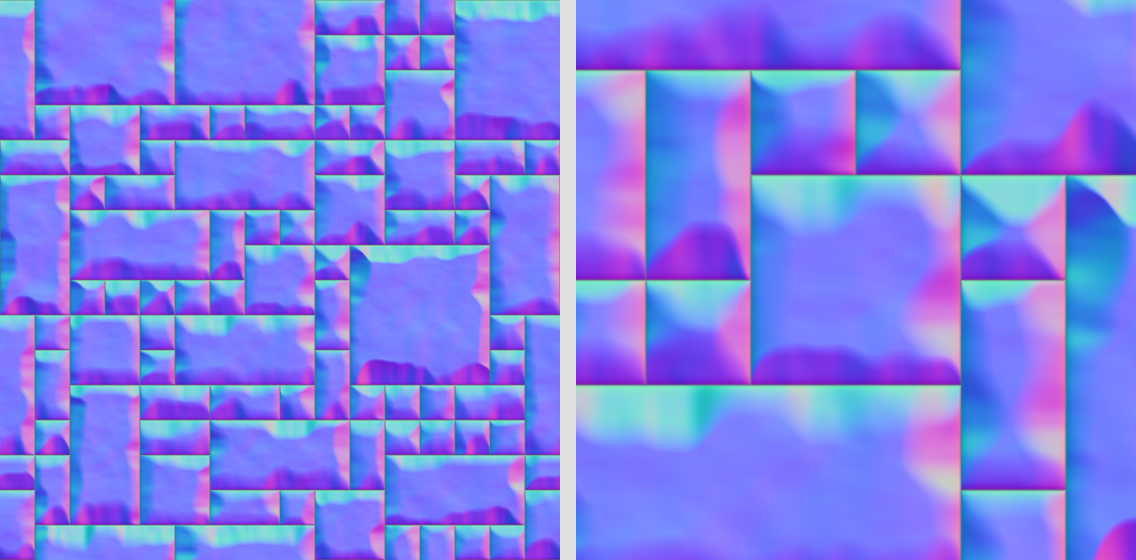
Left: the whole. Right: its middle third, enlarged.
Reproduce this texture map procedurally as a Shadertoy shader.

```glsl
// Tangent-space normal map of a wall of chiselled stones on a 16 x 16 cell grid.
// Stones are packed greedily from large to small; each gets a height field
// with ragged, bevelled edges, whose slope is turned into a normal colour.

float hash(vec2 p) {
    vec3 a = fract(p.xyx * vec3(0.1031, 0.1030, 0.0973));
    a += dot(a, a.yzx + 33.33);
    return fract((a.x + a.y) * a.z);
}

float noise(vec2 p) {
    vec2 i = floor(p), f = fract(p);
    f = f * f * f * (f * (f * 6.0 - 15.0) + 10.0);
    return mix(mix(hash(i), hash(i + vec2(1, 0)), f.x),
               mix(hash(i + vec2(0, 1)), hash(i + 1.0), f.x), f.y);
}

float softMin(float a, float b, float k) {
    float h = max(k - abs(a - b), 0.0) / k;
    return min(a, b) - h * h * k * 0.25;
}

// Finds the stone covering a cell: xy = cell offset inside it, zw = its size.
ivec4 findStone(ivec2 cell) {
    // Width, height and wanted number of each kind of stone
    ivec3 kinds[6] = ivec3[6](ivec3(4, 4, 4), ivec3(4, 2, 5), ivec3(2, 4, 4),
                              ivec3(2, 2, 15), ivec3(2, 1, 14), ivec3(1, 2, 10));
    uint rows[16];
    for (int i = 0; i < 16; i++) rows[i] = 0u;
    uint rng = 2917u;
    for (int k = 0; k < 6; k++) {
        ivec2 size = kinds[k].xy;
        int left = kinds[k].z;
        for (int t = 0; t < 120 && left > 0; t++) {
            rng = rng * 1664525u + 1013904223u;
            ivec2 corner = ivec2(int(rng >> 28), int((rng >> 24) & 15u));
            // Occupied columns as bits, wrapping round the canvas
            uint mask = ((1u << uint(size.x)) - 1u) << uint(corner.x);
            mask = (mask | (mask >> 16)) & 65535u;
            uint used = 0u;
            for (int j = 0; j < size.y; j++) used |= rows[(corner.y + j) & 15];
            if ((used & mask) != 0u) continue;
            for (int j = 0; j < size.y; j++) rows[(corner.y + j) & 15] |= mask;
            left--;
            ivec2 offset = (cell - corner) & 15;
            if (offset.x < size.x && offset.y < size.y) return ivec4(offset, size);
        }
    }
    return ivec4(0, 0, 1, 1);
}

// Lowers the surface along one edge; d = distance to it, s = position along it.
float chisel(float h, float d, float s, float slope, float reach, vec2 seed) {
    float ragged = noise(vec2(s * 1.5, d * 0.6) + seed);
    float chips = noise(vec2(s * 4.0, d * 1.5) + seed + 7.3);
    float width = reach * (0.04 + 0.42 * ragged * ragged + 0.07 * chips);
    float softness = 0.05 + 0.13 * hash(floor(seed) + 3.0);
    h = softMin(h, slope * (d - width), softness);
    return h - 0.045 * exp(-max(d, 0.0) / 0.035);
}

float stoneHeight(vec2 q, vec2 size, vec2 seed) {
    float h = 0.09 * noise(q * 0.9 + seed) + 0.035 * noise(q * 2.1 + seed)
            + 0.006 * noise(q * vec2(4.0, 6.0) + seed);
    float reach = 0.65 + 0.16 * min(size.x, size.y);
    h = chisel(h, q.x, q.y, 0.75, reach, seed + 11.0);
    h = chisel(h, size.x - q.x, q.y, 0.9, reach * 0.9, seed + 23.0);
    h = chisel(h, q.y, q.x, 0.68, reach * 1.35, seed + 37.0);
    return chisel(h, size.y - q.y, q.x, 0.9, reach, seed + 51.0);
}

void mainImage(out vec4 fragColor, in vec2 fragCoord) {
    vec2 p = fragCoord / iResolution.xy * 16.0;
    ivec2 cell = ivec2(floor(p)) & 15;
    ivec4 stone = findStone(cell);
    vec2 size = vec2(stone.zw);
    vec2 q = vec2(stone.xy) + fract(p);
    vec2 id = vec2((cell - stone.xy) & 15);
    vec2 seed = floor(200.0 * vec2(hash(id + 1.7), hash(id + 9.1)));

    // Normal from central differences of the height
    vec2 e = vec2(0.012, 0.0);
    vec2 slope = vec2(stoneHeight(q + e.xy, size, seed) - stoneHeight(q - e.xy, size, seed),
                      stoneHeight(q + e.yx, size, seed) - stoneHeight(q - e.yx, size, seed)) / (2.0 * e.x);
    vec3 normal = normalize(vec3(-slope - vec2(0.025, 0.015), 1.0));
    vec3 color = 0.5 + 0.5 * normal;

    // Thin dull seam between stones, softened over about a pixel
    vec2 edge = min(q, size - q);
    float pixel = 16.0 / iResolution.y;
    float seam = 1.0 - smoothstep(0.0, 0.012 + pixel, min(edge.x, edge.y));
    color = mix(color, vec3(0.42, 0.42, 0.5), 0.6 * seam);
    fragColor = vec4(color, 1.0);
}
```
